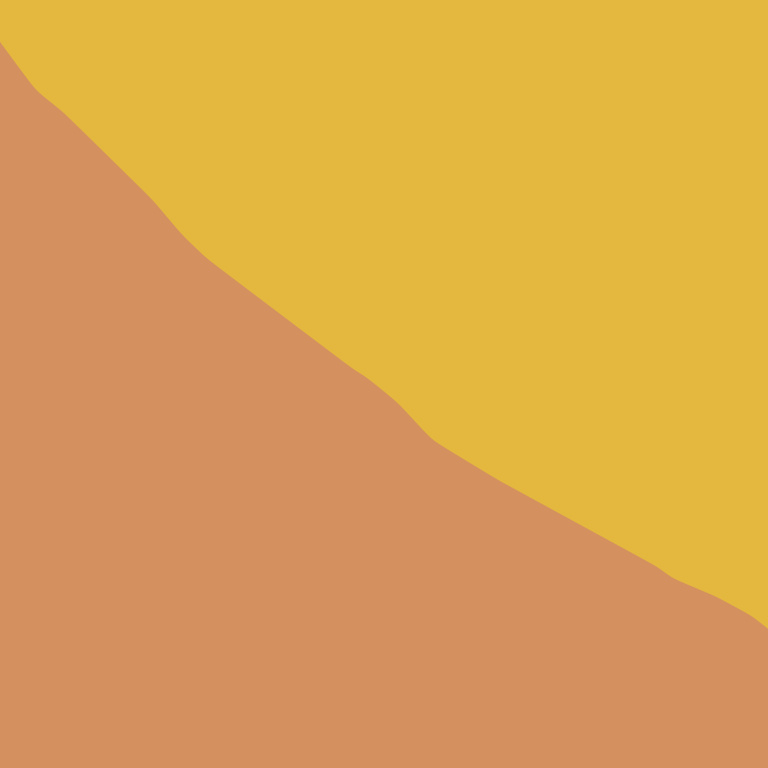
Give the GLSL for this background, as a three.js fragment shader.

```glsl
// A clay slope below a flat ochre sky, split by one uneven diagonal ridge.
// The ridge is a falling line whose slope changes at a few rounded bends;
// the two flat colours are blended across it by signed distance.

varying vec2 vUv;

const vec3 CLAY = vec3(0.831, 0.565, 0.373);
const vec3 OCHRE = vec3(0.894, 0.722, 0.243);

const float RIDGE_START = 0.9453;  // height at the left side
const float RIDGE_SLOPE = -1.36;   // slope at the left side
const float BEND_ROUNDING = 0.007; // width over which a bend turns
const float EDGE_SOFTNESS = 0.001; // half width of the blended edge
const float SLOPE_STEP = 0.002;    // step for measuring the slope

// Zero before the bend, then a straight ramp, rounded at the join.
float bend(float x, float at, float slopeChange) {
  float d = x - at;
  return 0.5 * slopeChange * (d + sqrt(d * d + BEND_ROUNDING * BEND_ROUNDING));
}

float ridgeHeight(float x) {
  float y = RIDGE_START + RIDGE_SLOPE * x;

  // Steep upper shoulder and its hollow
  y += bend(x, 0.047, 0.59) + bend(x, 0.081, -0.21);
  y += bend(x, 0.199, -0.22) + bend(x, 0.237, 0.24);
  y += bend(x, 0.268, 0.205);

  // Small ledge and drop near the middle
  y += bend(x, 0.461, 0.17) + bend(x, 0.477, -0.23);
  y += bend(x, 0.518, -0.28) + bend(x, 0.5625, 0.49);

  // Long gentle run with a notch towards the right
  y += bend(x, 0.648, 0.06) + bend(x, 0.857, -0.24);
  y += bend(x, 0.875, 0.37) + bend(x, 0.931, -0.12);
  y += bend(x, 0.979, -0.27);
  return y;
}

// Approximate signed distance, positive above the ridge.
float ridgeDistance(vec2 p) {
  float height = ridgeHeight(p.x);
  float slope = (ridgeHeight(p.x + SLOPE_STEP) - height) / SLOPE_STEP;
  return (p.y - height) / sqrt(1.0 + slope * slope);
}

void main() {
  float sky = smoothstep(-EDGE_SOFTNESS, EDGE_SOFTNESS, ridgeDistance(vUv));
  gl_FragColor = vec4(mix(CLAY, OCHRE, sky), 1.0);
}
```
